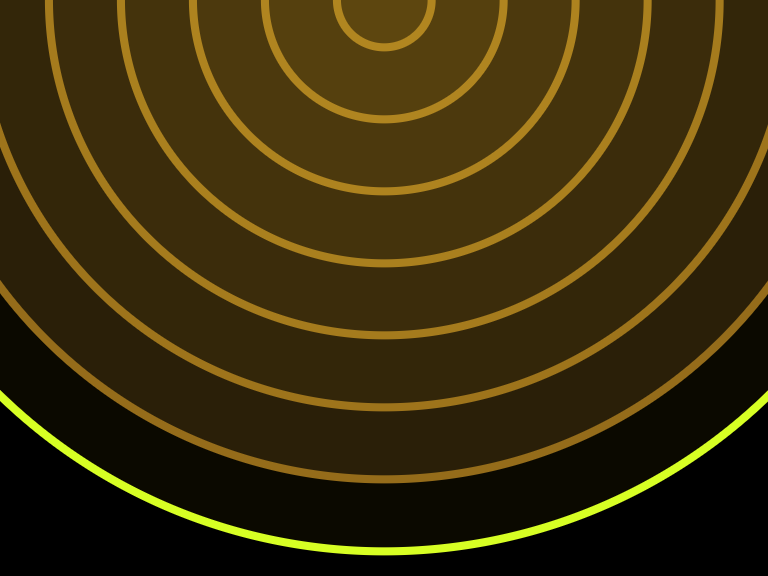
A Shadertoy shader for this background:

```glsl
// Concentric golden rings on stepped amber discs, closed by a bright lime rim.

// Lengths are fractions of the canvas height.
const vec2  CENTRE_FROM_TOP = vec2(0.0005, 0.0); // offset from the top middle
const float FIRST_RADIUS = 0.0822;  // middle of the innermost ring
const float RING_STEP    = 0.125;
const float RING_WIDTH   = 0.0140;
const float GOLD_RINGS   = 7.0;     // the lime rim follows them

const vec3 DISC_INNER = vec3(0.365, 0.275, 0.060);
const vec3 DISC_OUTER = vec3(0.165, 0.122, 0.032);
const vec3 GOLD_INNER = vec3(0.695, 0.525, 0.125);
const vec3 GOLD_OUTER = vec3(0.585, 0.425, 0.100);
const vec3 DARK_BAND  = vec3(0.045, 0.036, 0.000);
const vec3 LIME_RIM   = vec3(0.845, 1.000, 0.140);
const vec3 BACKDROP   = vec3(0.0);

// Coverage of the region where the signed distance is negative.
float coverage(float distanceToEdge, float pixel) {
    return clamp(0.5 - distanceToEdge / pixel, 0.0, 1.0);
}

// Lay a filled disc and its outline over the colour below.
vec3 addDisc(vec3 below, float d, vec3 fill, vec3 outline, float pixel) {
    vec3 color = mix(below, fill, coverage(d, pixel));
    return mix(color, outline, coverage(abs(d) - 0.5 * RING_WIDTH, pixel));
}

void mainImage(out vec4 fragColor, in vec2 fragCoord) {
    float pixel = 1.0 / iResolution.y;
    vec2 topMiddle = vec2(0.5 * iResolution.x, iResolution.y);
    float radius = length((fragCoord - topMiddle) * pixel - CENTRE_FROM_TOP);

    // Outermost dark disc with its lime rim
    float rimRadius = FIRST_RADIUS + GOLD_RINGS * RING_STEP;
    vec3 color = addDisc(BACKDROP, radius - rimRadius, DARK_BAND, LIME_RIM, pixel);

    // Amber discs, stacked from the largest to the smallest
    for (float i = GOLD_RINGS - 1.0; i >= 0.0; i -= 1.0) {
        float t = i / (GOLD_RINGS - 1.0);
        vec3 fill = mix(DISC_INNER, DISC_OUTER, t);
        vec3 gold = mix(GOLD_INNER, GOLD_OUTER, t * t);
        color = addDisc(color, radius - FIRST_RADIUS - i * RING_STEP, fill, gold, pixel);
    }

    fragColor = vec4(color, 1.0);
}
```
